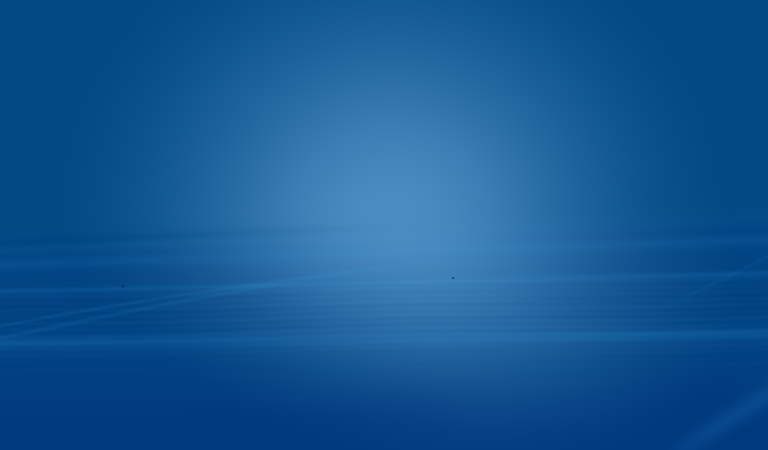
Give the GLSL for this background, as a WebGL 2 fragment shader.

```glsl
#version 300 es
precision highp float;

uniform vec2 u_resolution;
out vec4 outColor;

const vec3 BASE_BLUE = vec3(0.010, 0.290, 0.520);
const vec3 DEEP_BLUE = vec3(0.000, 0.215, 0.490);
const vec3 GLOW_BLUE = vec3(0.290, 0.545, 0.755);
const vec3 STREAK_BLUE = vec3(0.170, 0.490, 0.680);

const vec2 GLOW_CENTER = vec2(0.508, 0.520);
const float GLOW_WIDTH = 0.190;
const float GLOW_RISE = 0.300;
const float GLOW_FALL = 0.250;
const float GLOW_CUTOFF = 0.07;
const float HORIZON_LEFT = 0.440;
const float HORIZON_RIGHT = 0.515;
const float RIPPLE_STRENGTH = 0.007;
const float MOTTLE_STRENGTH = 0.035;

// Each band: height at left, height at right, half width, strength
const int BAND_COUNT = 4;
const vec4 BANDS[BAND_COUNT] = vec4[](
    vec4(0.445, 0.508, 0.010, 0.10),
    vec4(0.412, 0.468, 0.007, 0.20),
    vec4(0.353, 0.392, 0.004, 0.25),
    vec4(0.237, 0.259, 0.008, 0.34));

float bell(float d, float width) {
    float t = d / width;
    return exp(-0.5 * t * t);
}

// Distance to a line through a and b, measured with square units
float lineDistance(vec2 p, vec2 a, vec2 b, float aspect) {
    vec2 scale = vec2(aspect, 1.0);
    vec2 along = normalize((b - a) * scale);
    vec2 offset = (p - a) * scale;
    return along.x * offset.y - along.y * offset.x;
}

float layeredSines(vec2 p) {
    float sum = 0.0;
    float weight = 0.5;
    for (int i = 0; i < 4; i++) {
        sum += weight * sin(p.x + 1.7 * sin(p.y)) * cos(p.y - 0.8 * sin(p.x));
        p = mat2(1.5, 0.9, -0.9, 1.5) * p + 2.3;
        weight *= 0.5;
    }
    return sum;
}

// Soft light, broad above the horizon and drifting right below it
float glowAmount(vec2 p) {
    float below = max(GLOW_CENTER.y - p.y, 0.0);
    float height = p.y > GLOW_CENTER.y ? GLOW_RISE : GLOW_FALL;
    float center = GLOW_CENTER.x + 0.22 * below;
    float glow = bell(p.x - center, GLOW_WIDTH) * bell(p.y - GLOW_CENTER.y, height);
    return max(glow - GLOW_CUTOFF, 0.0) / (1.0 - GLOW_CUTOFF);
}

// Shallow bands that climb to the right
float bandLight(vec2 p) {
    float light = 0.0;
    for (int i = 0; i < BAND_COUNT; i++) {
        vec4 band = BANDS[i];
        float d = p.y - mix(band.x, band.y, p.x);
        light += band.w * (0.7 * bell(d, band.z) + 0.3 * bell(d + band.z, 2.5 * band.z));
    }
    return light * (1.0 - 0.35 * bell(p.x - 0.5, 0.2));
}

// Crossing tracks: a split pair on the left, wide beams on the right
float trackLight(vec2 p, float aspect) {
    float path = 0.262 + 0.285 * p.x + 0.008 * sin(6.0 * p.x);
    float gap = 0.010 * (1.0 - smoothstep(0.0, 0.40, p.x)) + 0.003;
    float fade = 1.0 - smoothstep(0.30, 0.68, p.x);
    float light = 0.20 * fade * (bell(p.y - path - gap, 0.0025) + bell(p.y - path + gap, 0.0035));
    float beam = lineDistance(p, vec2(0.885, 0.0), vec2(1.0, 0.122), aspect);
    light += 0.26 * bell(beam, 0.016) * smoothstep(0.84, 0.94, p.x);
    float thin = lineDistance(p, vec2(0.807, 0.267), vec2(1.0, 0.430), aspect);
    return light + 0.09 * bell(thin, 0.004) * smoothstep(0.78, 0.95, p.x);
}

void main() {
    vec2 p = gl_FragCoord.xy / u_resolution;
    float aspect = u_resolution.x / u_resolution.y;
    float horizon = mix(HORIZON_LEFT, HORIZON_RIGHT, p.x);
    float ground = 1.0 - smoothstep(horizon - 0.015, horizon + 0.015, p.y);

    // Sky and ground tones
    float mottle = layeredSines(p * vec2(7.0, 5.0));
    float depth = ground * (0.35 + 0.5 * (1.0 - smoothstep(0.0, 0.30, p.y)));
    vec3 color = mix(BASE_BLUE, DEEP_BLUE, depth);
    color = mix(color, GLOW_BLUE, glowAmount(p) * (1.0 + MOTTLE_STRENGTH * mottle));

    // Dark patches along the lower edge
    float patches = bell(p.x - 0.45, 0.10) * bell(p.y - 0.06, 0.05)
                  + bell(p.x - 0.94, 0.07) * bell(p.y - 0.06, 0.07);
    color = mix(color, DEEP_BLUE, 0.45 * patches * (0.8 + mottle));

    // Fine ripples and a dim rim on the horizon
    float slope = p.y - 0.03 * p.x;
    float ripple = sin(slope * 430.0 + 1.5 * sin(p.x * 9.0)) + 0.6 * sin(slope * 190.0 - p.x * 5.0);
    color += RIPPLE_STRENGTH * ripple * bell(p.y - 0.29, 0.07);
    color -= 0.022 * bell(p.y - horizon - 0.018, 0.007) * (1.0 - smoothstep(0.35, 0.60, p.x));

    // Light streaks and two tiny specks
    color = mix(color, color * 0.55 + STREAK_BLUE * 0.65, bandLight(p) + trackLight(p, aspect));
    for (int i = 0; i < 2; i++) {
        vec2 speck = mix(vec2(0.160, 0.364), vec2(0.590, 0.382), float(i));
        float d = length((p - speck) * vec2(aspect, 1.0));
        color *= 1.0 - 0.4 * (1.0 - smoothstep(0.001, 0.004, d));
    }
    outColor = vec4(clamp(color, 0.0, 1.0), 1.0);
}
```
